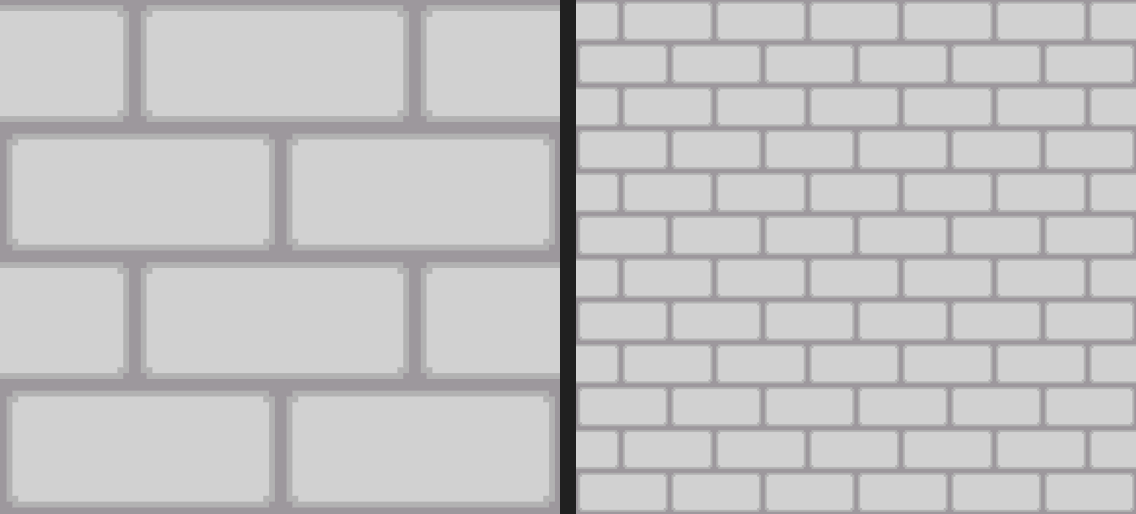
Left: one tile. Right: repeated 3 by 3.
Reproduce this texture procedurally as a WebGL 2 fragment shader.

```glsl
#version 300 es
precision highp float;
// Running-bond wall of pale bricks with stepped corners, a grey rim and mauve mortar.

uniform vec2 u_resolution;
out vec4 fragColor;

// Lengths are in blocks, the small squares that the stepped edges are made of.
const vec2 BRICKS = vec2(2.0, 4.0);      // repeats across and up, rows must be even
const vec2 PITCH = vec2(48.0, 22.0);     // brick plus one joint
const float JOINT = 2.0;                 // mortar width
const float RIM = 1.0;                   // rim width
const float STEP_SIZE = 1.0;             // corner notch
const float ROW_SHIFT = 23.0;            // offset of every second row
const vec2 ORIGIN = vec2(0.13, 0.12);    // centre of the first joints

const vec3 MORTAR_COLOR = vec3(0.616, 0.596, 0.616);
const vec3 RIM_COLOR = vec3(0.698);
const vec3 FACE_COLOR = vec3(0.820);

// Inner distance to a box with one square notch cut from each corner.
float notchedBox(vec2 inset) {
  return max(min(inset.x - STEP_SIZE, inset.y), min(inset.x, inset.y - STEP_SIZE));
}

float coverage(float inside, float pixel) {
  return clamp(inside / pixel + 0.5, 0.0, 1.0);
}

void main() {
  vec2 blocks = BRICKS * PITCH;
  vec2 p = gl_FragCoord.xy / u_resolution * blocks - ORIGIN;
  float pixel = max(blocks.x / u_resolution.x, blocks.y / u_resolution.y);

  // Shift alternate rows, then fold into a single brick.
  float row = floor(p.y / PITCH.y);
  p.x -= ROW_SHIFT * mod(row, 2.0);
  vec2 local = mod(p, PITCH) - 0.5 * PITCH;
  vec2 inset = 0.5 * (PITCH - JOINT) - abs(local);

  // Layer the rim over the mortar and the face over the rim.
  vec3 color = mix(MORTAR_COLOR, RIM_COLOR, coverage(notchedBox(inset), pixel));
  color = mix(color, FACE_COLOR, coverage(notchedBox(inset - RIM), pixel));
  fragColor = vec4(color, 1.0);
}
```
